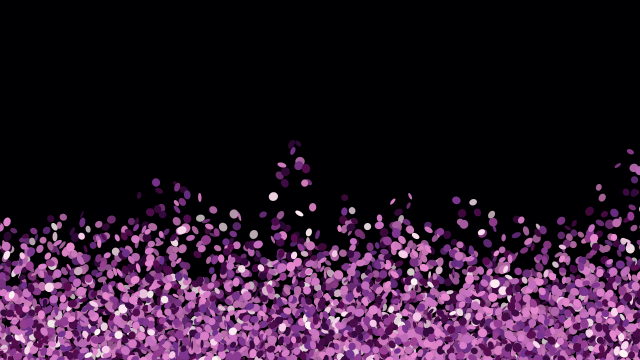
Write a WebGL 1 fragment shader that draws this background.

```glsl
precision highp float;
// Pink and violet confetti piled along the bottom, with plumes thrown up into black.
uniform vec2 u_resolution;

const float CELL = 0.026;

vec4 hash4(vec2 p) {
  vec4 n = vec4(dot(p, vec2(127.1, 311.7)), dot(p, vec2(269.5, 183.3)),
                dot(p, vec2(419.2, 371.9)), dot(p, vec2(83.7, 241.3)));
  return fract(sin(n) * 43758.5453);
}

float plume(float x, float center, float width) {
  float d = (x - center) / width;
  return exp(-d * d);
}

// Chance that a cell holds a flake: a dense pile plus sparse tall plumes.
float density(vec2 p) {
  float rise = 0.15 * plume(p.x, 0.46, 0.12)
             + 0.27 * plume(p.x, 0.81, 0.06)
             + 0.13 * plume(p.x, 0.97, 0.04)
             + 0.08 * plume(p.x, 1.11, 0.06)
             + 0.06 * plume(p.x, 1.32, 0.07)
             + 0.23 * plume(p.x, 1.74, 0.10);
  float pile = 0.235 + 0.13 * rise + 0.04 * plume(p.x, 0.0, 0.12)
             + 0.03 * plume(p.x, 1.11, 0.07);
  float top = 0.42 + rise;
  float t = p.y / pile;
  return (exp(-t * t) + 0.035) * smoothstep(top, top - 0.08, p.y);
}

// Approximate signed distance to an ellipse.
float ellipse(vec2 p, vec2 r) {
  float k = length(p / r);
  return (k - 1.0) * k / max(length(p / (r * r)), 0.001);
}

vec3 flakeColor(float pick, float tint, float height) {
  vec3 plum = mix(vec3(0.20, 0.04, 0.25), vec3(0.36, 0.05, 0.32), tint);
  vec3 violet = mix(vec3(0.43, 0.19, 0.56), vec3(0.62, 0.25, 0.58), tint);
  vec3 pink = mix(vec3(0.75, 0.42, 0.74), vec3(0.92, 0.55, 0.82), tint);
  vec3 pale = mix(vec3(0.95, 0.76, 0.90), vec3(1.0, 0.97, 0.96), tint);
  // Airborne flakes are darker on average.
  pick -= 0.14 * smoothstep(0.3, 0.5, height) * step(pick, 0.9);
  vec3 color = mix(plum, violet, step(0.2, pick));
  color = mix(color, pink, step(0.48, pick));
  return mix(color, pale, step(0.9, pick));
}

void main() {
  vec2 p = gl_FragCoord.xy / u_resolution.y;
  float pixel = 1.0 / u_resolution.y;
  vec3 color = vec3(0.0, 0.0, 0.006);

  if (p.y < 0.75) {
    // Back-to-front layers of jittered cells.
    for (int layer = 0; layer < 6; layer++) {
      float depth = float(layer);
      vec2 shift = vec2(0.37, 0.61) * depth;
      vec2 cell = floor(p / CELL + shift);
      for (int j = -1; j <= 1; j++) {
        for (int i = -1; i <= 1; i++) {
          vec2 id = cell + vec2(float(i), float(j));
          vec4 place = hash4(id + 13.7 * depth);
          vec2 center = (id + place.xy - shift) * CELL;
          if (place.z < density(center)) {
            vec4 look = hash4(id + 29.3 * depth + 91.0);
            // Tilted discs appear as ellipses, some nearly edge-on.
            float angle = (look.x - 0.5) * 2.8;
            float c = cos(angle);
            float s = sin(angle);
            vec2 q = mat2(c, -s, s, c) * (p - center);
            float radius = mix(0.0095, 0.0135, place.w);
            vec2 radii = radius * vec2(mix(0.18, 1.0, sqrt(look.y)), 1.0);
            float mask = clamp(0.5 - ellipse(q, radii) / pixel, 0.0, 1.0);
            vec3 flake = flakeColor(look.z, look.w, center.y);
            flake *= mix(0.72, 1.0, depth / 5.0);
            color = mix(color, flake, mask);
          }
        }
      }
    }
  }
  gl_FragColor = vec4(color, 1.0);
}
```
